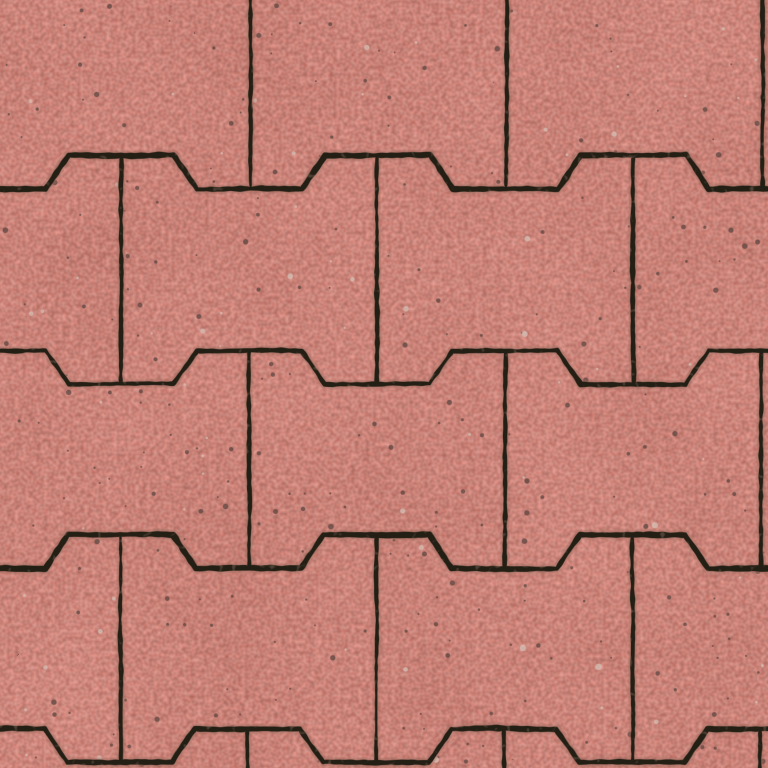
This texture is drawn by a Shadertoy shader. Its source:

```glsl
// Interlocking red concrete pavers: four courses, three stones across, staggered by half.
// Stepped bed joints and straight head joints are segment distances; gradient noise
// adds the grain, mottling and worn edges, and jittered cells scatter pits and chips.

const float PERIOD = 1.0 / 3.0;     // stone width
const float COURSE = 0.25;          // mean course height
const float STEP = 0.0218;          // half the rise of a stepped joint
const float BED_HALF = 0.0032;      // half widths of the joints
const float HEAD_HALF = 0.0024;
const float COURSE_SHIFT[4] = float[4](0.0, -0.0045, 0.0059, 0.0033);

const vec3 ROSE = vec3(0.76, 0.48, 0.44);
const vec3 PINK = vec3(0.84, 0.56, 0.52);
const vec3 WORN = vec3(0.60, 0.41, 0.36);
const vec3 PIT = vec3(0.36, 0.27, 0.25);
const vec3 CHIP = vec3(0.84, 0.77, 0.73);
const vec3 SOIL = vec3(0.14, 0.12, 0.08);
const vec3 CRUMB = vec3(0.38, 0.31, 0.26);

vec2 hash2(vec2 p) {
    vec3 q = fract(p.xyx * vec3(0.1031, 0.1030, 0.0973));
    q += dot(q, q.yzx + 33.33);
    return fract((q.xx + q.yz) * q.zy);
}

float cornerSlope(vec2 cell, vec2 offset) {
    float angle = 6.2832 * hash2(cell).x;
    return dot(vec2(cos(angle), sin(angle)), offset);
}

// Gradient noise, roughly -0.7 to 0.7
float gradientNoise(vec2 p) {
    vec2 i = floor(p), f = p - i;
    vec2 u = f * f * f * (f * (f * 6.0 - 15.0) + 10.0);
    vec2 e = vec2(1.0, 0.0);
    float low = mix(cornerSlope(i, f), cornerSlope(i + e, f - e), u.x);
    float high = mix(cornerSlope(i + e.yx, f - e.yx), cornerSlope(i + 1.0, f - 1.0), u.x);
    return mix(low, high, u.y);
}

float segmentDistance(vec2 p, vec2 a, vec2 b) {
    vec2 ab = b - a;
    return length(p - a - ab * clamp(dot(p - a, ab) / dot(ab, ab), 0.0, 1.0));
}

// Offset from the nearest of a row of centres
float repeatX(float x, float center) {
    return (fract((x - center) / PERIOD + 0.5) - 0.5) * PERIOD;
}

float bedHeight(int k) {
    return 0.776 - COURSE * float(k) + COURSE_SHIFT[(k + 4) & 3];
}

float headCenter(int k) {
    float jitter = 0.004 * (hash2(vec2(float(k) + 20.0, 3.0)).x - 0.5);
    return 0.158 + 0.5 * PERIOD * float(k & 1) + jitter;
}

// Trapezoid wave, folded about the middle of its raised part
float bedDistance(vec2 p, int k) {
    vec2 q = vec2(abs(repeatX(p.x, headCenter(k))), p.y - bedHeight(k));
    vec2 a = vec2(0.205 * PERIOD, STEP), b = vec2(0.295 * PERIOD, -STEP);
    float flats = min(segmentDistance(q, vec2(0.0, STEP), a),
                      segmentDistance(q, b, vec2(0.5 * PERIOD, -STEP)));
    return min(flats, segmentDistance(q, a, b));
}

// Upright joint of the course below bed k
float headDistance(vec2 p, int k) {
    vec2 q = vec2(repeatX(p.x, headCenter(k)), p.y);
    return segmentDistance(q, vec2(0.0, bedHeight(k) + STEP), vec2(0.0, bedHeight(k + 1) - STEP));
}

// Signed distance to the joint edges, negative inside
float jointDistance(vec2 p) {
    float d = 1.0;
    for (int k = -1; k < 4; k++) {
        vec2 wear = 0.85 + 0.3 * hash2(vec2(float(k) + 7.0, 11.0));
        d = min(d, bedDistance(p, k) - BED_HALF * wear.x);
        d = min(d, headDistance(p, k) - HEAD_HALF * wear.y);
    }
    return d;
}

// Coverage of small round spots, one at most per cell
float spots(vec2 p, float scale, float chance, float seed, float soft) {
    vec2 cell = floor(p * scale);
    vec2 pick = hash2(cell + seed), place = hash2(cell + seed + 57.0);
    float radius = mix(0.06, 0.19, pick.y * pick.y);
    float d = length(fract(p * scale) - mix(vec2(0.25), vec2(0.75), place)) - radius;
    return step(pick.x, chance) * (1.0 - smoothstep(-soft * scale, soft * scale, d));
}

void mainImage(out vec4 fragColor, in vec2 fragCoord) {
    vec2 p = fragCoord / iResolution.y;
    float soft = max(0.8 / iResolution.y, 0.0011);

    // Stone face: fine grain over broad mottling
    float grain = gradientNoise(p * 210.0) + 0.6 * gradientNoise(p * 110.0 + 31.0);
    float mottle = gradientNoise(p * 5.0 + 4.0) + 0.5 * gradientNoise(p * 17.0);
    vec3 color = mix(ROSE, PINK, 0.42 + 1.35 * grain + 0.35 * mottle);
    color.r += 0.05 * gradientNoise(p * 160.0 + 77.0);

    // Pits gather in dirtier areas; pale chips are rare
    float dirt = clamp(0.10 - 0.12 * mottle - 0.06 * (p.y - 0.5), 0.02, 0.22);
    color = mix(color, PIT, 0.75 * spots(p, 52.0, dirt, 5.0, soft));
    color = mix(color, CHIP, 0.7 * spots(p, 43.0, 0.035, 91.0, soft));

    // Joints with wavering lines and crumbled edges
    vec2 wobble = vec2(gradientNoise(p * 13.0 + 9.0), gradientNoise(p * 13.0 + 50.0));
    float ragged = 0.0012 * gradientNoise(p * 9.0 + 15.0) + 0.0016 * gradientNoise(p * 75.0);
    float d = jointDistance(p + 0.0018 * wobble) - ragged;
    color = mix(color, WORN, 0.5 * (1.0 - smoothstep(0.0, 0.005, d)));
    float crumbs = smoothstep(0.2, 0.6, gradientNoise(p * 120.0 + 63.0));
    vec3 fill = mix(SOIL, CRUMB, 0.7 * crumbs);
    color = mix(color, fill, 1.0 - smoothstep(-soft, soft, d));

    fragColor = vec4(clamp(color, 0.0, 1.0), 1.0);
}
```
